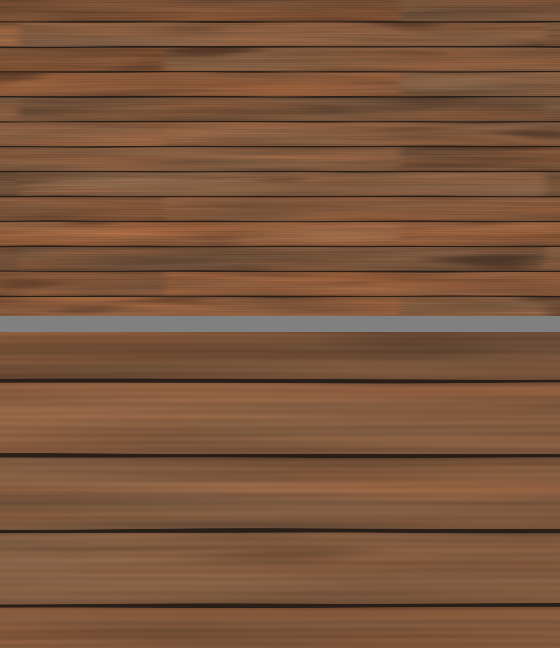
Top, the full canvas; bottom, a detail of the centre.
A Shadertoy shader for this texture:

```glsl
// Horizontal wooden planks with fine grain, dark stains, thin seams and staggered soft joints.

const float ROWS = 12.67;         // plank rows per canvas height
const float ROW_SHIFT = 0.79;     // part of the lowest row cut off by the edge
const float PLANK_LENGTH = 1.667; // in canvas heights
const float JOINT_START = 0.52;   // joint position in the first of three rows
const float JOINT_STEP = 0.46;    // joint shift from one row to the next
const float JOINT_BLUR = 0.016;   // in plank lengths
const float SEAM_HALF = 0.026;    // in row heights
const float TAU = 6.28318;

const vec3 GREY_WOOD = vec3(0.455, 0.335, 0.245);
const vec3 WARM_WOOD = vec3(0.555, 0.345, 0.215);
const vec3 STAIN = vec3(0.24, 0.155, 0.11);
const vec3 SEAM = vec3(0.13, 0.10, 0.08);

vec2 hash2(vec2 cell) {
    vec3 q = fract(cell.xyx * vec3(0.1031, 0.1030, 0.0973));
    q += dot(q, q.yzx + 33.33);
    return fract((q.xx + q.yz) * q.zy);
}

float cornerSlope(vec2 cell, vec2 corner, vec2 f) {
    return dot(hash2(cell + corner) * 2.0 - 1.0, f - corner);
}

// Gradient noise, roughly -0.7 to 0.7
float gradientNoise(vec2 p) {
    vec2 cell = floor(p);
    vec2 f = p - cell;
    vec2 u = f * f * f * (f * (f * 6.0 - 15.0) + 10.0);
    float low = mix(cornerSlope(cell, vec2(0, 0), f), cornerSlope(cell, vec2(1, 0), f), u.x);
    float high = mix(cornerSlope(cell, vec2(0, 1), f), cornerSlope(cell, vec2(1, 1), f), u.x);
    return mix(low, high, u.y);
}

// Wood of one plank: x in canvas heights, v from 0 to 1 across the plank
vec3 plankColor(float x, float v, vec2 id) {
    vec2 random = hash2(id * 3.7 + 11.3);
    vec2 q = vec2(x, v) + random * 60.0 + 20.0;

    // Hue drifts between grey and warm, along and across the plank
    float warmth = 0.1 + 0.8 * random.x + 0.7 * gradientNoise(q * vec2(1.6, 1.3))
                 + 0.4 * gradientNoise(q * vec2(1.8, 5.0) + 7.0);
    vec3 color = mix(GREY_WOOD, WARM_WOOD, clamp(warmth, 0.0, 1.0));

    // Broad bands, narrow streaks and regular fine grooves
    float light = 0.99 + 0.2 * (random.y - 0.5);
    light += 0.22 * gradientNoise(q * vec2(1.9, 1.7) + 31.0);
    light += 0.17 * gradientNoise(q * vec2(2.4, 6.0) + 47.0);
    light += 0.11 * gradientNoise(q * vec2(4.0, 14.0) + 59.0);
    float warp = 0.5 * gradientNoise(q * vec2(2.0, 3.0));
    light += 0.035 * sin(TAU * (v * 10.0 + warp));

    // Elongated smoky stains
    float smoke = gradientNoise(q * vec2(2.3, 1.1) + 83.0)
                + 0.25 * gradientNoise(q * vec2(3.0, 5.0) + 97.0);
    return mix(color * light, STAIN, 0.6 * smoothstep(0.16, 0.55, smoke));
}

// Two neighbouring planks, blended softly over their joint
vec3 rowColor(float x, float v, float row) {
    float offset = JOINT_START - JOINT_STEP * mod(row, 3.0);
    float along = (x - offset) / PLANK_LENGTH;
    float joint = floor(along + 0.5);
    float side = smoothstep(-JOINT_BLUR, JOINT_BLUR, along - joint);
    vec3 left = plankColor(x, v, vec2(joint - 1.0, row));
    vec3 right = plankColor(x, v, vec2(joint, row));
    return mix(left, right, side);
}

void mainImage(out vec4 fragColor, in vec2 fragCoord) {
    vec2 p = fragCoord / iResolution.y;
    float y = p.y * ROWS - ROW_SHIFT;
    float pixel = ROWS / iResolution.y;

    // Seams waver slightly and vary in width
    float nearest = floor(y + 0.5);
    float wobble = 0.035 * gradientNoise(vec2(p.x * 2.5, nearest * 5.3 + 0.4));
    float halfWidth = SEAM_HALF * (1.0 + 0.8 * gradientNoise(vec2(p.x * 4.0, nearest * 3.1 + 9.5)));
    float level = y - wobble;
    float row = floor(level);
    float seamDistance = abs(level - nearest);

    vec3 color = rowColor(p.x, level - row, row);
    color *= 1.0 - 0.22 * exp(-seamDistance / 0.05);
    float seam = 1.0 - smoothstep(-0.5 * pixel, 0.5 * pixel, seamDistance - halfWidth);
    color = mix(color, SEAM, 0.9 * seam);

    fragColor = vec4(color, 1.0);
}
```
